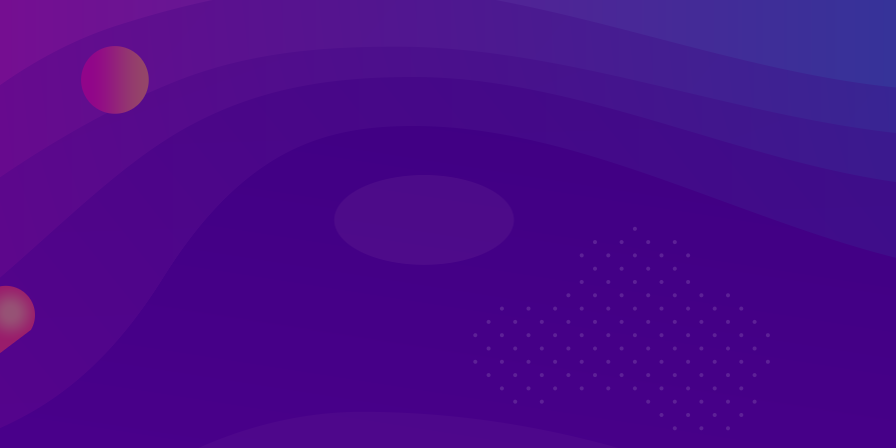
Reproduce this background procedurally as a Shadertoy shader.

```glsl
// Violet banner with layered waves, a soft ellipse, glossy drops and a dot cloud.

const float GRID_HEIGHT = 384.0; // design units per canvas height, y runs down

const vec3 CORE_TOP    = vec3(0.235, 0.000, 0.505);
const vec3 CORE_BOTTOM = vec3(0.285, 0.000, 0.540);
const vec3 SKY_LEFT    = vec3(0.460, 0.055, 0.570);
const vec3 SKY_RIGHT   = vec3(0.210, 0.200, 0.600);
const vec3 HAZE        = vec3(0.600, 0.350, 0.650);
const vec3 DOT_TINT    = vec3(0.380, 0.150, 0.600);
const vec3 MAGENTA     = vec3(0.570, 0.020, 0.540);
const vec3 COPPER      = vec3(0.580, 0.270, 0.410);
const vec3 ROSE        = vec3(0.600, 0.110, 0.420);
const vec3 DUSTY_PINK  = vec3(0.590, 0.320, 0.460);

// Antialiased coverage of a signed distance
float cover(float dist, float pixel) {
    return clamp(0.5 - dist / pixel, 0.0, 1.0);
}

// Cubic Hermite curve between two knots (x, y, slope)
float hermite(float x, vec3 a, vec3 b) {
    float span = b.x - a.x;
    float t = (x - a.x) / span;
    float s = 1.0 - t;
    return a.y * s * s * (1.0 + 2.0 * t) + b.y * t * t * (3.0 - 2.0 * t)
         + span * t * s * (a.z * s - b.z * t);
}

// Wave edge: foot, flank, crest and tail knots
float wave(float x, vec3 foot, vec3 flank, vec3 crest, vec3 tail) {
    if (x < flank.x) return hermite(x, foot, flank);
    if (x < crest.x) return hermite(x, flank, crest);
    return hermite(x, crest, tail);
}

// Normalized ellipse radius: below 1 is inside
float ellipse(vec2 p, vec2 center, vec2 radii) {
    return length((p - center) / radii);
}

// Capsule whose radius tapers from a to b
float taper(vec2 p, vec2 a, vec2 b, float radiusA, float radiusB) {
    vec2 axis = b - a;
    float h = clamp(dot(p - a, axis) / dot(axis, axis), 0.0, 1.0);
    return length(p - a - h * axis) - mix(radiusA, radiusB, h);
}

// Staggered dots kept only where their centers lie inside a cloud
float dotCloud(vec2 p, float pixel) {
    const vec2 origin = vec2(510.0, 207.5);
    const float pitch = 11.4;
    vec2 q = (p - origin) / pitch;
    vec2 cell = floor(0.5 * vec2(q.x + q.y, q.x - q.y) + 0.5);
    vec2 center = origin + pitch * vec2(cell.x + cell.y, cell.x - cell.y);
    float cloud = ellipse(center, vec2(545.0, 253.0), vec2(58.5));
    cloud = min(cloud, ellipse(center, vec2(452.0, 301.0), vec2(47.0)));
    cloud = min(cloud, ellipse(center, vec2(530.0, 295.0), vec2(70.0, 46.0)));
    cloud = min(cloud, ellipse(center, vec2(602.0, 308.0), vec2(60.0, 65.0)));
    return cover(length(p - center) - 1.7, pixel) * step(cloud, 1.0);
}

void mainImage(out vec4 fragColor, in vec2 fragCoord) {
    float pixel = GRID_HEIGHT / iResolution.y;
    vec2 p = vec2(fragCoord.x, iResolution.y - fragCoord.y) * pixel;
    vec2 uv = p / vec2(2.0 * GRID_HEIGHT, GRID_HEIGHT);

    // Wave layers: each edge lowers the share of sky colour
    float edge1 = wave(p.x, vec3(0, 73, -0.7), vec3(100, 22, -0.32),
                       vec3(300, -13, 0), vec3(768, 75, 0.10));
    float edge2 = wave(p.x, vec3(0, 152, -0.68), vec3(150, 70, -0.40),
                       vec3(340, 40, 0), vec3(768, 114, 0.11));
    float edge3 = wave(p.x, vec3(0, 238, -0.86), vec3(150, 115, -0.6),
                       vec3(355, 66, 0), vec3(768, 156, 0.14));
    float edge4 = wave(p.x, vec3(0, 367, -0.45), vec3(140, 238, -1.6),
                       vec3(355, 108, 0), vec3(768, 221, 0.25));
    float skyShare = 0.28 * cover(p.y - edge1, pixel)
                   + 0.22 * cover(p.y - edge2, pixel)
                   + 0.24 * cover(p.y - edge3, pixel)
                   + 0.26 * cover(p.y - edge4, pixel);
    vec3 core = mix(CORE_TOP, CORE_BOTTOM, 0.8 * uv.y + 0.25 * (1.0 - uv.x));
    vec3 color = mix(core, mix(SKY_LEFT, SKY_RIGHT, uv.x), skyShare);

    // Pale ellipse and lower hill
    float oval = (ellipse(p, vec2(363.5, 188.5), vec2(77.0, 38.5)) - 1.0) * 45.0;
    color = mix(color, HAZE, 0.12 * cover(oval, pixel));
    float hillOffset = (p.x - 310.0) / (p.x < 310.0 ? 140.0 : 220.0);
    float hill = 353.0 + 31.0 * hillOffset * hillOffset;
    color = mix(color, HAZE, 0.075 * cover(hill - p.y, pixel));

    // Dot cloud
    color = mix(color, DOT_TINT, 0.85 * dotCloud(p, pixel));

    // Round bead
    vec2 bead = p - vec2(98.5, 68.5);
    vec3 beadColor = mix(MAGENTA, COPPER, smoothstep(-24.0, 28.0, bead.x));
    color = mix(color, beadColor, cover(length(bead) - 29.0, pixel));

    // Tapered drop with a soft highlight
    float drop = taper(p, vec2(5, 270), vec2(-20, 312), 25.0, 5.0);
    float shine = 1.0 - smoothstep(3.0, 25.0, length(p - vec2(9, 268)));
    color = mix(color, mix(ROSE, DUSTY_PINK, shine), cover(drop, pixel));

    fragColor = vec4(color, 1.0);
}
```
